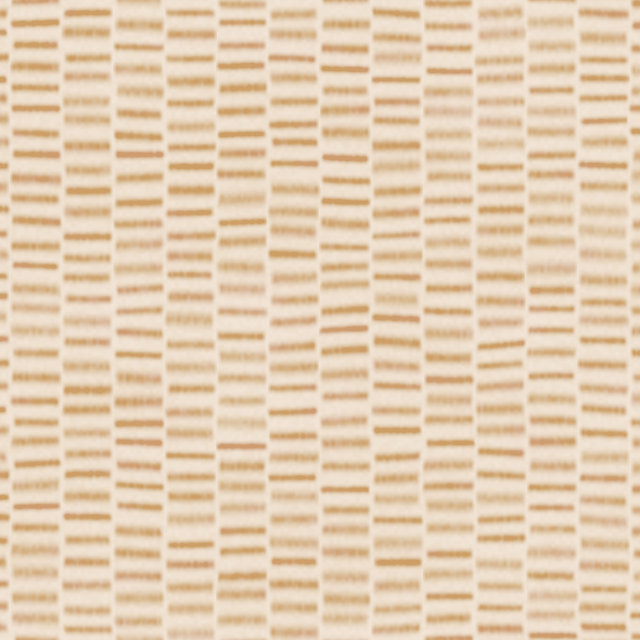
This texture is drawn by a three.js fragment shader. Its source:

```glsl
// Woven straw cloth: columns of short tan dashes on cream threads,
// every second column shifted by half a row. Each dash is a soft bar whose
// height, strength and position come from a hash; value noise adds fibre grain.

varying vec2 vUv;

const float COLUMNS = 12.4;
const float ROWS = 29.1;
const vec2 WEAVE_OFFSET = vec2(0.194, 0.11);

const vec3 CREAM = vec3(0.945, 0.893, 0.835);
const vec3 STRAW = vec3(0.872, 0.778, 0.655);
const vec3 TAN = vec3(0.805, 0.625, 0.405);
const vec3 ROSE_TINT = vec3(0.005, -0.012, 0.035);

float hash(vec2 p) {
  vec3 q = fract(vec3(p.xyx) * vec3(0.1031, 0.1030, 0.0973));
  q += dot(q, q.yzx + 33.33);
  return fract((q.x + q.y) * q.z);
}

float noise(vec2 p) {
  vec2 cell = floor(p);
  vec2 f = fract(p);
  f = f * f * (3.0 - 2.0 * f);
  float low = mix(hash(cell), hash(cell + vec2(1.0, 0.0)), f.x);
  float high = mix(hash(cell + vec2(0.0, 1.0)), hash(cell + vec2(1.0, 1.0)), f.x);
  return mix(low, high, f.y);
}

float signedNoise(vec2 p) {
  return 2.0 * noise(p) - 1.0;
}

// Coverage of one dash; x runs 0..1 across its column, y is the row offset
float dashShape(vec2 p, vec2 id) {
  float thickness = hash(id + 17.0);
  float strength = mix(1.03, 0.66, thickness) + 0.22 * (hash(id + 41.0) - 0.5);
  float halfHeight = mix(0.17, 0.30, thickness);
  float shift = 0.20 * (hash(id + 73.0) - 0.5);
  float tilt = 0.08 * (hash(id + 97.0) - 0.5) * (p.x - 0.5);
  float y = (p.y - shift - tilt) / halfHeight;
  float left = 0.045 + 0.05 * (hash(id + 113.0) - 0.5);
  float right = 0.955 + 0.05 * (hash(id + 131.0) - 0.5);
  float ends = smoothstep(left - 0.06, left + 0.06, p.x)
             * (1.0 - smoothstep(right - 0.06, right + 0.06, p.x));
  return strength * exp(-y * y) * ends;
}

// Sum of the nearest dashes in a column
float weave(vec2 p) {
  float column = floor(p.x);
  float y = p.y - 0.5 * mod(column, 2.0);
  float row = floor(y + 0.5);
  float cover = 0.0;
  for (int i = -1; i <= 1; i++) {
    float r = row + float(i);
    cover += dashShape(vec2(p.x - column, y - r), vec2(column, r) + 200.0);
  }
  return cover;
}

vec3 strawRamp(float t) {
  vec3 pale = mix(CREAM, STRAW, clamp(t * 2.0, 0.0, 1.0));
  return mix(pale, TAN, clamp(t * 2.0 - 1.0, 0.0, 1.0));
}

void main() {
  vec2 p = vec2(vUv.x * COLUMNS, (1.0 - vUv.y) * ROWS) - WEAVE_OFFSET;

  // Loose threads: columns and rows wander slightly
  p.x += 0.025 * signedNoise(vUv * vec2(9.0, 30.0));
  p.y += 0.14 * signedNoise(vUv * vec2(7.0, 11.0) + 5.0);

  // Fibre grain, with short ribs across the dashes
  float grain = signedNoise(vUv * 170.0 + 31.0);
  float ribs = signedNoise(vUv * vec2(190.0, 75.0) + 61.0);
  float patches = signedNoise(vUv * vec2(5.0, 8.0) + 11.0);

  float dash = weave(p);
  float tone = 0.03 + dash * (1.0 + 0.15 * ribs + 0.10 * patches);
  tone += 0.055 * grain + 0.03 * patches;
  tone += 0.06 * (vUv.y - 0.5) * dash;

  // Some dashes lean towards a duller rose tan
  float rose = smoothstep(0.45, 0.85, noise(p * vec2(1.0, 1.6) + 90.0));
  vec3 color = strawRamp(clamp(tone, 0.0, 1.0));
  color += ROSE_TINT * rose * clamp(dash, 0.0, 1.0);

  gl_FragColor = vec4(color, 1.0);
}
```
